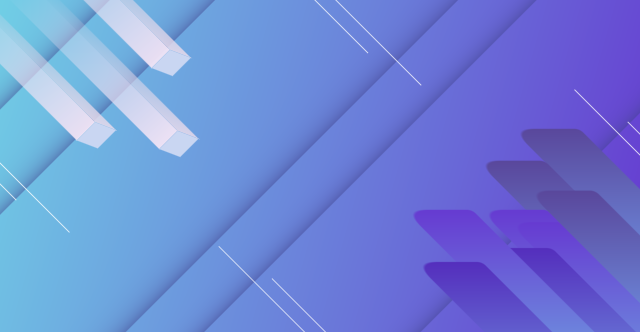
Write a Shadertoy shader that draws this background.

```glsl
const vec2 DIAGONAL = vec2(0.70711, -0.70711);
const float PILL_WIDTH = 0.204;

const vec3 CYAN = vec3(0.44, 0.81, 0.90);
const vec3 PURPLE = vec3(0.40, 0.25, 0.82);
const vec3 SHADOW = vec3(0.25, 0.26, 0.55);
const vec3 PILL_TAIL = vec3(0.43, 0.55, 0.87);
const vec3 BLUSH = vec3(0.94, 0.89, 0.96);
const vec3 END_FACE = vec3(0.79, 0.84, 0.95);

// Start x, start y, signed length, side of the soft falloff
const vec4 CREASES[6] = vec4[6](
    vec4(1.378, 1.000, 0.50, -1.0), vec4(0.647, 1.000, 0.35, -1.0),
    vec4(0.000, 0.670, 0.44, -1.0), vec4(0.614, 0.000, -0.36, -1.0),
    vec4(1.265, 0.000, -0.30, -1.0), vec4(1.925, 0.428, -0.36, 1.0));

// Start x, start y, horizontal run
const vec3 STREAKS[8] = vec3[8](
    vec3(0.947, 1.000, 0.159), vec3(1.010, 1.000, 0.256),
    vec3(1.729, 0.729, 0.210), vec3(1.889, 0.632, 0.050),
    vec3(0.000, 0.509, 0.208), vec3(0.000, 0.446, 0.048),
    vec3(0.659, 0.257, 0.270), vec3(0.819, 0.160, 0.170));

// Left apex x, top y, tint index; listed back to front
const vec3 PILLS[8] = vec3[8](
    vec3(1.539, 0.612, 0.0), vec3(1.434, 0.516, 0.0),
    vec3(1.444, 0.368, 1.0), vec3(1.529, 0.331, 1.0),
    vec3(1.456, 0.253, 2.0), vec3(1.216, 0.368, 1.0),
    vec3(1.246, 0.211, 2.0), vec3(1.586, 0.426, 0.0));
const vec3 PILL_TINTS[3] = vec3[3](
    vec3(0.35, 0.28, 0.61), vec3(0.40, 0.23, 0.82), vec3(0.33, 0.18, 0.74));

// Top corner of each prism's end face
const vec2 PRISMS[3] = vec2[3](
    vec2(0.286, 0.632), vec2(0.534, 0.606), vec2(0.511, 0.850));

float fill(float d, float aa) {
    return smoothstep(aa, -aa, d);
}

float smoothMax(float a, float b, float k) {
    float h = max(k - abs(a - b), 0.0) / k;
    return max(a, b) + 0.25 * k * h * h;
}

// Coordinates of q in the basis u, v
vec2 skewCoords(vec2 q, vec2 u, vec2 v) {
    return inverse(mat2(u, v)) * q;
}

// Coverage of the parallelogram spanned by u, v
float parallelogram(vec2 q, vec2 u, vec2 v, float aa) {
    vec2 outside = abs(skewCoords(q, u, v) - 0.5) - 0.5;
    float area = abs(u.x * v.y - u.y * v.x);
    vec2 heights = area / vec2(length(v), length(u));
    return fill(max(outside.x * heights.x, outside.y * heights.y), aa);
}

// Sharp on one side, soft on the other, fading along its length
float crease(vec2 q, float run, float side, float aa) {
    float along = dot(q, DIAGONAL) / run;
    float across = dot(q, -DIAGONAL.yx) * side;
    float fade = clamp(1.0 - along, 0.0, 1.0);
    float falloff = exp(-max(across, 0.0) / (0.008 + 0.022 * fade));
    return fill(-across, aa) * falloff * fade;
}

float streak(vec2 q, float run, float aa) {
    vec2 path = vec2(run, -run);
    float t = clamp(dot(q, path) / dot(path, path), 0.0, 1.0);
    return fill(length(q - path * t) - 0.0011, aa);
}

float pillDistance(vec2 q, float width) {
    float left = -(q.x + q.y) * 0.70711;
    float right = (q.x + q.y - width) * 0.70711;
    return smoothMax(smoothMax(q.y, left, 0.05), right, 0.012);
}

// Two fading sides and a solid end face
vec3 paintPrism(vec3 color, vec2 q, float aa) {
    vec2 sideEdge = vec2(0.063, -0.024);
    vec2 topEdge = vec2(-0.055, -0.055);
    vec2 back = vec2(-0.46, 0.46);
    float topFade = 1.0 - skewCoords(q, topEdge, back).y;
    float sideFade = 1.0 - skewCoords(q, sideEdge, back).y;
    float top = parallelogram(q, topEdge, back, aa);
    float side = parallelogram(q, sideEdge, back, aa);
    color = mix(color, BLUSH, top * clamp(topFade, 0.0, 1.0) * 0.97);
    color = mix(color, BLUSH * 0.96, side * clamp(sideFade, 0.0, 1.0) * 0.88);
    return mix(color, END_FACE, parallelogram(q, sideEdge, topEdge, aa));
}

void mainImage(out vec4 fragColor, in vec2 fragCoord) {
    vec2 p = fragCoord / iResolution.xy * vec2(1.925, 1.0);
    float aa = 0.8 / iResolution.y;

    // Slanted backdrop
    float ramp = (p.x + 0.28 * (1.0 - p.y)) / 2.1;
    vec3 color = mix(CYAN, PURPLE, clamp(ramp, 0.0, 1.0));

    for (int i = 0; i < 6; i++) {
        vec4 c = CREASES[i];
        color = mix(color, SHADOW, 0.48 * crease(p - c.xy, c.z, c.w, aa));
    }
    for (int i = 0; i < 8; i++) {
        vec3 s = STREAKS[i];
        color = mix(color, vec3(1.0), 0.9 * streak(p - s.xy, s.z, aa));
    }
    for (int i = 0; i < 8; i++) {
        vec2 q = p - PILLS[i].xy;
        vec3 tint = mix(PILL_TINTS[int(PILLS[i].z)], PILL_TAIL, clamp(-q.y / 0.42, 0.0, 1.0));
        color = mix(color, tint, fill(pillDistance(q, PILL_WIDTH), aa));
    }
    for (int i = 0; i < 3; i++) {
        color = paintPrism(color, p - PRISMS[i], aa);
    }
    fragColor = vec4(color, 1.0);
}
```
